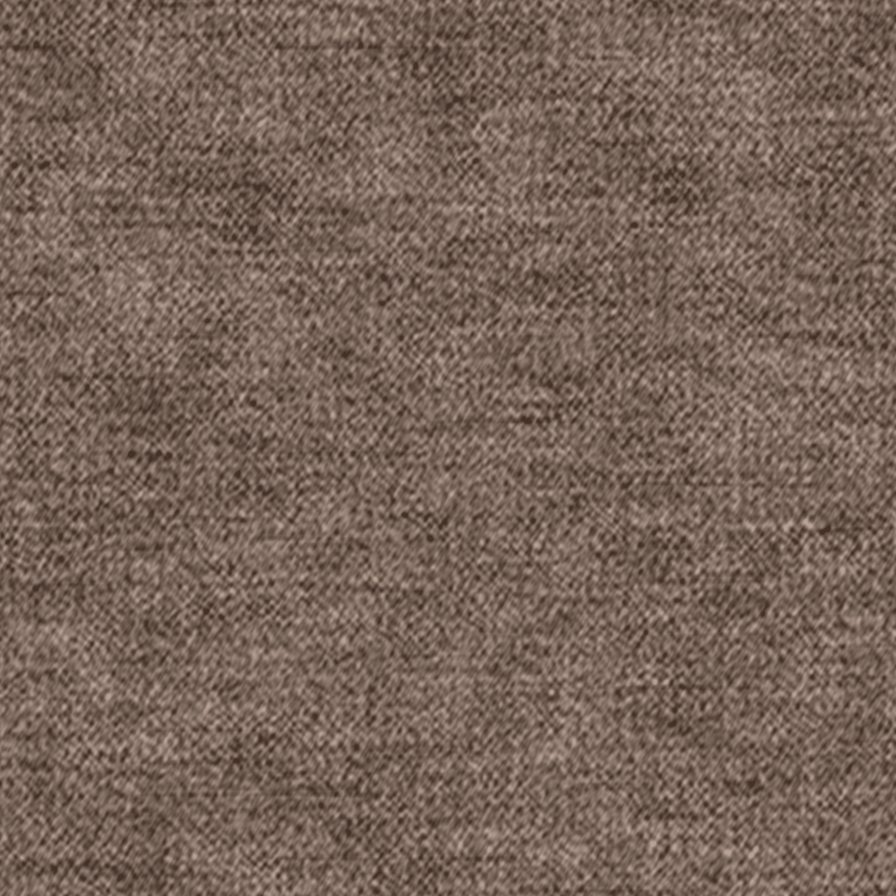
Reproduce this texture procedurally as a WebGL 2 fragment shader.

```glsl
#version 300 es
precision highp float;

#define WARP_COUNT 74.0
#define WEFT_COUNT 68.0
#define WOBBLE 0.55
#define WEAVE_DEPTH 0.27
#define GRAIN_DEPTH 0.74
#define FIBRE_DEPTH 0.46
#define WEFT_STREAK 0.36
#define WARP_STREAK 0.28
#define MOTTLE 0.22
#define MID_TONE 0.455
#define DARK_YARN vec3(0.33, 0.26, 0.22)
#define LIGHT_YARN vec3(0.64, 0.56, 0.51)

uniform vec2 u_resolution;
out vec4 fragColor;

const float TAU = 6.28319;

// Unit gradient at a lattice point
vec2 latticeGradient(vec2 cell) {
    vec3 h = fract(cell.xyx * vec3(0.1031, 0.1030, 0.0973));
    h += dot(h, h.yzx + 33.33);
    float angle = TAU * fract((h.x + h.y) * h.z);
    return vec2(cos(angle), sin(angle));
}

float gradientNoise(vec2 p) {
    vec2 cell = floor(p);
    vec2 f = p - cell;
    vec2 w = f * f * f * (f * (f * 6.0 - 15.0) + 10.0);
    vec2 e = vec2(0.0, 1.0);
    float a = dot(latticeGradient(cell), f);
    float b = dot(latticeGradient(cell + e.yx), f - e.yx);
    float c = dot(latticeGradient(cell + e.xy), f - e.xy);
    float d = dot(latticeGradient(cell + e.yy), f - e.yy);
    return mix(mix(a, b, w.x), mix(c, d, w.x), w.y);
}

// Staggered stitches on a slightly wandering lattice
float weave(vec2 uv) {
    vec2 wobble = vec2(gradientNoise(uv * 31.0 + 17.0), gradientNoise(uv * 31.0 + 71.0));
    vec2 phase = TAU * (uv * vec2(WARP_COUNT, WEFT_COUNT) + WOBBLE * wobble);
    float strength = 1.0 + 0.9 * gradientNoise(uv * 14.0 + 43.0);
    return strength * cos(phase.x) * cos(phase.y);
}

// Soft yarn tufts and fine hairs, both leaning to the right
float tufts(vec2 uv) {
    vec2 lean = vec2(dot(uv, vec2(0.87, -0.5)), dot(uv, vec2(0.5, 0.87))) + 2.0;
    float grain = gradientNoise(lean * vec2(128.0, 88.0));
    float fibre = gradientNoise(lean * vec2(245.0, 115.0) + 29.0);
    return GRAIN_DEPTH * grain + FIBRE_DEPTH * fibre;
}

// Uneven threads along both directions, with a few deep weft grooves
float threads(vec2 uv) {
    float weft = gradientNoise(uv * vec2(9.0, 105.0) + 11.0);
    float warp = gradientNoise(uv * vec2(115.0, 11.0) + 53.0);
    float groove = smoothstep(0.22, 0.55, gradientNoise(uv * vec2(6.0, 84.0) + 97.0));
    return WEFT_STREAK * weft + WARP_STREAK * warp - 0.22 * groove;
}

// Broad cloudy shading
float mottling(vec2 uv) {
    float broad = gradientNoise(uv * vec2(4.0, 7.0) + 5.0);
    float patches = gradientNoise(uv * vec2(15.0, 23.0) + 83.0);
    return MOTTLE * (broad + patches);
}

void main() {
    vec2 uv = gl_FragCoord.xy / min(u_resolution.x, u_resolution.y);
    float tone = MID_TONE + WEAVE_DEPTH * weave(uv) + tufts(uv) + threads(uv) + mottling(uv);
    vec3 colour = mix(DARK_YARN, LIGHT_YARN, clamp(tone, -0.22, 1.25));
    fragColor = vec4(colour, 1.0);
}
```
